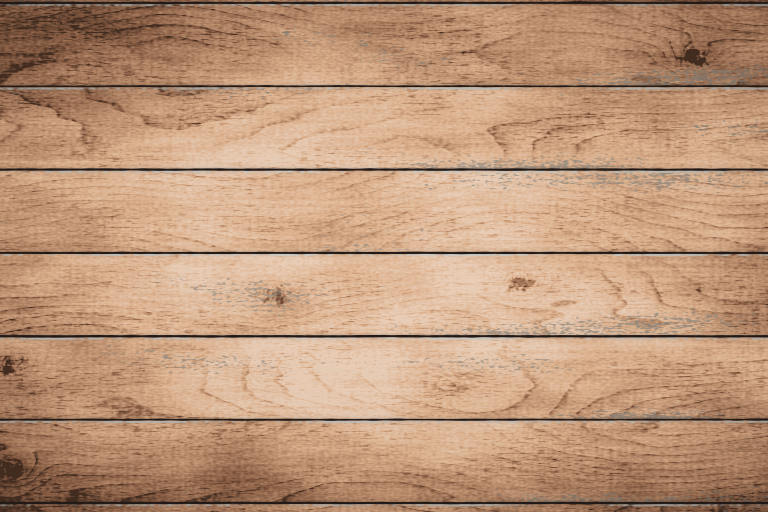
Write a Shadertoy shader that draws this texture.

```glsl
const float PLANK_HEIGHT = 0.1628;
const float FIRST_SEAM = 0.0176;

const vec3 DARK_BROWN = vec3(0.27, 0.18, 0.13);
const vec3 BROWN = vec3(0.54, 0.37, 0.27);
const vec3 TAN = vec3(0.73, 0.55, 0.42);
const vec3 LIGHT_TAN = vec3(0.87, 0.70, 0.56);
const vec3 PALE = vec3(0.91, 0.80, 0.71);
const vec3 OLD_PAINT = vec3(0.60, 0.57, 0.53);
const vec3 CHIPPED_EDGE = vec3(0.80, 0.80, 0.78);
const vec3 GAP = vec3(0.13, 0.10, 0.09);

vec2 hash2(vec2 p) {
    vec3 q = fract(p.xyx * vec3(0.1031, 0.1030, 0.0973));
    q += dot(q, q.yzx + 33.33);
    return fract((q.xx + q.yz) * q.zy);
}

float cornerSlope(vec2 cell, vec2 offset) {
    float angle = 6.28318 * hash2(cell).x;
    return dot(vec2(cos(angle), sin(angle)), offset);
}

// Gradient noise, roughly -0.7 to 0.7
float noise(vec2 p) {
    vec2 i = floor(p), f = p - i;
    vec2 u = f * f * f * (f * (f * 6.0 - 15.0) + 10.0);
    vec2 e = vec2(0.0, 1.0);
    float low = mix(cornerSlope(i, f), cornerSlope(i + e.yx, f - e.yx), u.x);
    float high = mix(cornerSlope(i + e, f - e), cornerSlope(i + 1.0, f - 1.0), u.x);
    return mix(low, high, u.y);
}

float ramp(float from, float to, float x) {
    return clamp((x - from) / (to - from), 0.0, 1.0);
}

vec3 woodColor(float tone) {
    vec3 c = mix(DARK_BROWN, BROWN, ramp(0.0, 0.25, tone));
    c = mix(c, TAN, ramp(0.25, 0.5, tone));
    c = mix(c, LIGHT_TAN, ramp(0.5, 0.75, tone));
    return mix(c, PALE, ramp(0.75, 1.0, tone));
}

// x: bend of the rings around knots, y: dark core
vec2 knots(vec2 p, float row, float aspect) {
    vec2 result = vec2(0.0);
    for (int i = 0; i < 2; i++) {
        vec2 id = vec2(row * 2.0 + float(i) + 20.0, 7.0);
        vec2 place = hash2(id);
        float present = step(0.6, hash2(id + 31.0).x);
        vec2 center = vec2(place.x * aspect, (0.3 + 0.4 * place.y) * PLANK_HEIGHT);
        float d = length((p - center) * vec2(0.6, 1.0));
        float ragged = d + 0.02 * noise(p * vec2(50.0, 80.0)) + 0.016 * noise(p * vec2(150.0));
        result.x += present * 3.5 * exp(-d * d / 0.0012);
        result.y += present * smoothstep(0.020, 0.003, ragged);
    }
    return result;
}

// Thin lines along the contours of a stretched field
float growthLines(vec2 p, vec2 seed, float bend) {
    float field = 24.0 * p.y + bend;
    field += 8.0 * noise(p * vec2(1.6, 5.5) + seed);
    field += 0.3 * noise(p * vec2(11.0, 50.0) + seed);
    float phase = fract(field);
    float soft = max(0.06, fwidth(field));
    float fade = 1.0 - smoothstep(1.0 - soft, 1.0, phase);
    float line = (0.3 * smoothstep(0.3, 0.9, phase) + 0.7 * smoothstep(0.76, 0.94, phase)) * fade;
    float patches = smoothstep(-0.35, 0.35, noise(p * vec2(2.5, 10.0) + seed + 40.0));
    float broken = clamp(0.8 + 1.2 * noise(p * vec2(90.0, 180.0) + seed), 0.2, 1.3);
    return line * broken * (0.25 + 0.75 * patches);
}

// Short dark fibres and pores, gathered in loose patches
float fibres(vec2 p, vec2 seed) {
    float patches = smoothstep(-0.25, 0.4, noise(p * vec2(4.0, 15.0) + seed + 15.0));
    float dashes = smoothstep(0.12, 0.45, noise(p * vec2(38.0, 280.0) + seed + 9.0));
    float pores = smoothstep(0.25, 0.5, noise(p * vec2(130.0, 290.0) + seed + 5.0));
    return (dashes + 0.7 * pores) * (0.25 + 0.75 * patches);
}

float woodTone(vec2 p, vec2 seed, vec2 knot) {
    float tone = 0.12 * noise(p * vec2(5.0, 140.0) + seed);
    tone += 0.17 * noise(p * vec2(110.0, 260.0) + seed);
    tone += 0.06 * noise(p * vec2(140.0, 25.0) + seed);
    tone += 0.36 * noise(p * vec2(2.4, 5.0) + seed);
    tone += 0.15 * noise(p * vec2(9.0, 22.0) + seed);
    tone -= 0.36 * growthLines(p, seed, knot.x);
    tone -= 0.25 * fibres(p, seed);
    return tone - 0.04 * knot.x - 0.5 * knot.y;
}

float paintRemains(vec2 p, vec2 seed, float heightInPlank) {
    float amount = noise(p * vec2(2.0, 13.0) + seed + 70.0);
    amount += 0.40 * noise(p * vec2(26.0, 190.0) + seed);
    amount += 0.50 * noise(p * vec2(110.0, 270.0) + seed + 33.0);
    amount += 0.28 * exp(-6.0 * heightInPlank) - 0.14;
    return smoothstep(0.32, 0.62, amount);
}

void mainImage(out vec4 fragColor, in vec2 fragCoord) {
    vec2 uv = fragCoord / iResolution.xy;
    float aspect = iResolution.x / iResolution.y;
    float pixel = 1.0 / iResolution.y;

    // Position inside the current plank
    float level = (uv.y - FIRST_SEAM) / PLANK_HEIGHT;
    float row = floor(level), t = level - row;
    vec2 p = vec2(uv.x * aspect, t * PLANK_HEIGHT);
    vec2 random = hash2(vec2(row + 11.0, 3.0));
    vec2 seed = 20.0 + 150.0 * random;

    // Wood, darker toward the corners
    vec2 fromCenter = 2.0 * uv - 1.0;
    float vignette = dot(fromCenter * fromCenter, vec2(0.9, 1.1));
    float tone = 0.95 - 0.37 * vignette + 0.10 * (random.x - 0.5);
    tone += woodTone(p, seed, knots(p, row, aspect));
    float shade = 1.0 - 0.16 * vignette;
    vec3 color = woodColor(tone) * (1.0 - 0.03 * vignette);
    color = mix(color, OLD_PAINT * shade, 0.75 * paintRemains(p, seed, t));

    // Seams with a chipped pale edge on their lower side
    float seam = floor(level + 0.5);
    float d = (level - seam) * PLANK_HEIGHT;
    vec2 along = vec2(p.x, seam * 5.3 + 30.0);
    float wobble = 0.0006 * noise(along * vec2(14.0, 1.0));
    float chips = smoothstep(-0.3, 0.3, noise(along * vec2(5.0, 1.7)) + 0.6 * noise(along * vec2(80.0, 2.3)));
    color *= 1.0 - 0.25 * exp(-abs(d) / 0.003);
    float edge = 1.0 - smoothstep(0.0006, 0.0014 + pixel, abs(d + 0.0044 + wobble));
    color = mix(color, CHIPPED_EDGE * shade, edge * chips * 0.95);
    float halfGap = 0.0012 + 0.0012 * hash2(vec2(seam + 5.0, 17.0)).x;
    halfGap += 0.0008 * noise(along * vec2(45.0, 3.1));
    float gap = 1.0 - smoothstep(halfGap - 0.6 * pixel, halfGap + 0.6 * pixel, abs(d + wobble));
    fragColor = vec4(mix(color, GAP, gap), 1.0);
}
```
